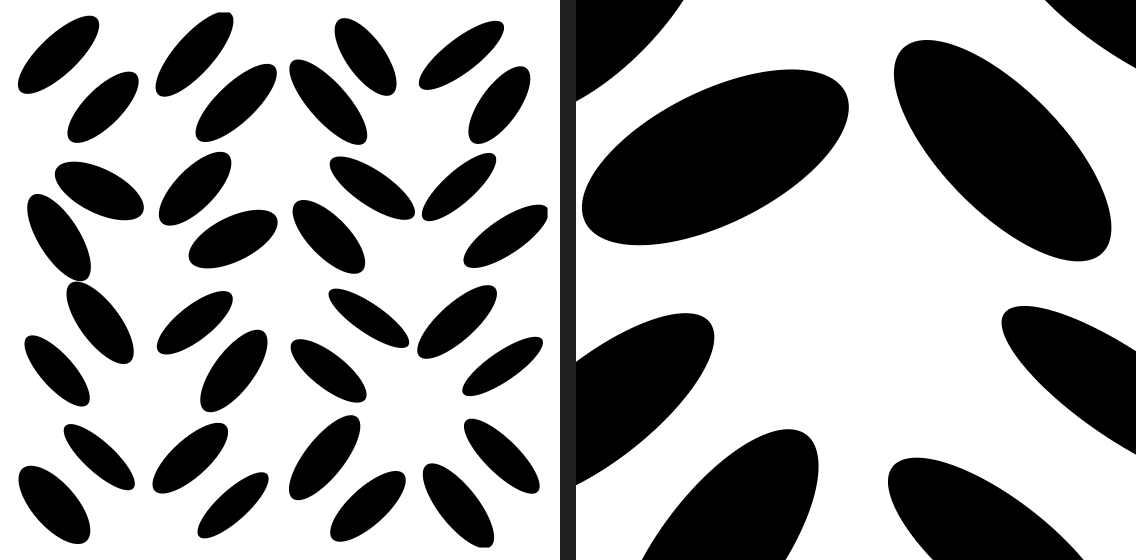
Left, the full canvas; right, a detail of the centre.
Give the GLSL for this pattern, as a Shadertoy shader.

```glsl
// Four by four grid of tiles, each holding two parallel black ellipses on white.
// A tile leans left or right; a sine hash varies every ellipse in place, turn
// and size. Ellipses may cross tile borders but are cut at the outer frame.

const float TILES = 4.0;               // tiles across and down
const float MARGIN = 0.0222;           // white border, in canvas units
const int LEAN_LEFT_BITS = 0x9554;     // one bit per tile, top row first

// Ellipse layout, in tile units
const vec2 PAIR_OFFSET = vec2(0.164, 0.180);
const vec2 RADII = vec2(0.366, 0.138);
const vec2 RADII_SPREAD = vec2(0.045, 0.035);
const float PLACE_SPREAD = 0.045;
const float TILT = 0.74;               // radians from horizontal
const float TILT_SPREAD = 0.30;

const vec3 PAPER = vec3(1.0);
const vec3 INK = vec3(0.0);

float hash(vec2 p) {
    return fract(sin(dot(p, vec2(127.1, 311.7))) * 43758.5453);
}

// Variation from -1 to 1, gathered around zero
float vary(vec2 id, float channel) {
    vec2 key = id + 7.3 * channel;
    return hash(key) + hash(key + 41.7) - 1.0;
}

// First-order signed distance to an axis-aligned ellipse
float ellipseDistance(vec2 p, vec2 radii) {
    vec2 q = p / radii;
    return 0.5 * (dot(q, q) - 1.0) / max(length(q / radii), 1e-3);
}

// +1 leans like a slash, -1 the other way
float tileLean(vec2 tile) {
    int index = int(TILES - 1.0 - tile.y) * int(TILES) + int(tile.x);
    return ((LEAN_LEFT_BITS >> index) & 1) == 1 ? -1.0 : 1.0;
}

// Distance to the nearer of the two ellipses; p is relative to the tile centre
float pairDistance(vec2 p, vec2 tile) {
    float lean = tileLean(tile);
    float nearest = 1e3;
    for (float side = -1.0; side <= 1.0; side += 2.0) {
        vec2 id = tile * 2.0 + vec2(side, 3.0);
        vec2 center = side * PAIR_OFFSET * vec2(-lean, 1.0)
                    + PLACE_SPREAD * vec2(vary(id, 1.0), vary(id, 2.0));
        float angle = lean * (TILT + TILT_SPREAD * vary(id, 3.0));
        vec2 radii = RADII + RADII_SPREAD * vec2(vary(id, 4.0), vary(id, 5.0));
        vec2 axis = vec2(cos(angle), sin(angle));
        vec2 d = p - center;
        vec2 local = vec2(dot(d, axis), dot(d, vec2(-axis.y, axis.x)));
        nearest = min(nearest, ellipseDistance(local, radii));
    }
    return nearest;
}

void mainImage(out vec4 fragColor, in vec2 fragCoord) {
    float extent = min(iResolution.x, iResolution.y);
    vec2 uv = (fragCoord - 0.5 * iResolution.xy) / extent + 0.5;

    // Grid coordinates: one unit per tile
    float scale = TILES / (1.0 - 2.0 * MARGIN);
    vec2 grid = (uv - MARGIN) * scale;
    float pixel = scale / extent;

    // Visit neighbours too, since ellipses overhang their tiles
    vec2 home = floor(grid);
    float shape = 1e3;
    for (int y = -1; y <= 1; y++) {
        for (int x = -1; x <= 1; x++) {
            vec2 tile = home + vec2(x, y);
            if (any(lessThan(tile, vec2(0.0))) ||
                any(greaterThanEqual(tile, vec2(TILES)))) continue;
            shape = min(shape, pairDistance(grid - tile - 0.5, tile));
        }
    }

    // Cut at the outer frame
    vec2 border = abs(grid - 0.5 * TILES) - 0.5 * TILES;
    shape = max(shape, max(border.x, border.y));

    float cover = clamp(0.5 - shape / pixel, 0.0, 1.0);
    fragColor = vec4(mix(PAPER, INK, cover), 1.0);
}
```
